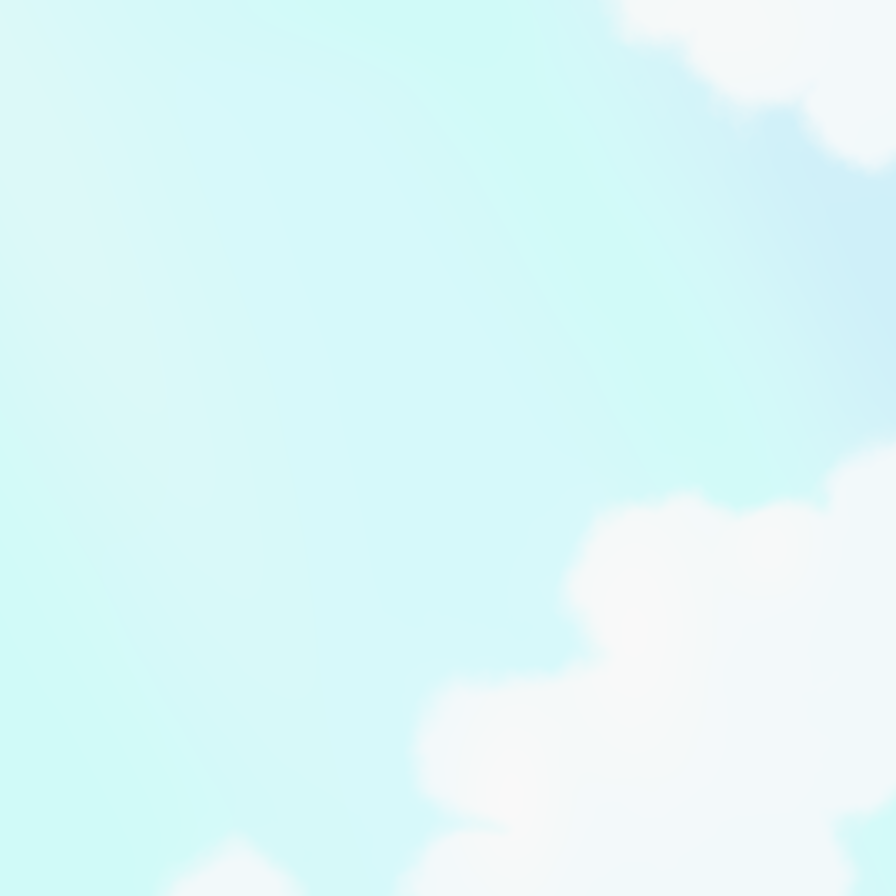
Write a Shadertoy shader that draws this texture.

```glsl
#define SKY vec3(0.84, 0.975, 0.98)
#define SKY_PALE vec3(0.865, 0.975, 0.972)
#define SKY_CYAN vec3(0.815, 0.982, 0.972)
#define SKY_BLUE vec3(0.81, 0.94, 0.975)
#define CLOUD_COOL vec3(0.95, 0.975, 0.98)
#define CLOUD_WARM vec3(0.975, 0.975, 0.975)
#define BILLOW 0.075
#define BILLOW_SCALE 11.0
#define EDGE_SOFTNESS 0.022
#define PUFF_BLEND 0.012
#define OCTAVES 6
#define PUFFS 11

float hash(vec2 p) {
    return fract(sin(dot(p, vec2(127.1, 311.7))) * 43758.55);
}

float noise(vec2 p) {
    vec2 cell = floor(p), f = fract(p);
    f = f * f * (3.0 - 2.0 * f);
    float low = mix(hash(cell), hash(cell + vec2(1, 0)), f.x);
    float high = mix(hash(cell + vec2(0, 1)), hash(cell + vec2(1, 1)), f.x);
    return mix(low, high, f.y);
}

float fbm(vec2 p) {
    float sum = 0.0, amplitude = 0.5;
    for (int i = 0; i < OCTAVES; i++) {
        sum += amplitude * noise(p);
        p = mat2(1.6, 1.2, -1.2, 1.6) * p + 7.3;
        amplitude *= 0.5;
    }
    return sum;
}

float glow(vec2 p, vec2 center, vec2 size) {
    vec2 q = (p - center) / size;
    return exp(-dot(q, q));
}

float smoothMin(float a, float b, float k) {
    float h = max(k - abs(a - b), 0.0) / k;
    return min(a, b) - 0.25 * h * h * k;
}

// Signed distance to the puffs: center and radius of each
float cloudDistance(vec2 p) {
    vec3 puffs[PUFFS] = vec3[PUFFS](
        vec3(0.76, 0.34, 0.12), vec3(0.56, 0.15, 0.10),
        vec3(0.54, 0.02, 0.08), vec3(0.86, 0.25, 0.20),
        vec3(1.03, 0.39, 0.13), vec3(0.75, 0.08, 0.20),
        vec3(0.26, -0.03, 0.075), vec3(0.755, 1.01, 0.075),
        vec3(0.84, 0.97, 0.095), vec3(0.97, 0.87, 0.072),
        vec3(1.0, 1.02, 0.14));
    float d = 1.0;
    for (int i = 0; i < PUFFS; i++)
        d = smoothMin(d, length(p - puffs[i].xy) - puffs[i].z, PUFF_BLEND);
    return d;
}

// Diagonal bands running from the lower left to the upper right
vec3 skyColor(vec2 p) {
    float along = dot(p, vec2(0.87, 0.495)) + 0.04 * (fbm(p * 4.0) - 0.5);
    float pale = exp(-pow((along - 0.42) / 0.17, 2.0)) * (1.0 - smoothstep(0.0, 0.5, p.x));
    float corner = 1.0 - smoothstep(0.08, 0.45, along);
    float band = exp(-pow((along - 0.94) / 0.11, 2.0));
    float top = glow(p, vec2(0.38, 1.0), vec2(0.2, 0.07));
    vec3 color = mix(SKY, SKY_PALE, pale);
    color = mix(color, SKY_CYAN, clamp(corner + 0.8 * band + 0.6 * top, 0.0, 1.0));
    return mix(color, SKY_BLUE, smoothstep(0.98, 1.22, along));
}

vec3 cloudColor(vec2 p) {
    float warm = glow(p, vec2(0.71, 0.3), vec2(0.08, 0.16))
               + glow(p, vec2(0.57, 0.11), vec2(0.06, 0.11))
               + 0.7 * glow(p, vec2(0.86, 0.39), vec2(0.05, 0.06))
               + 0.6 * glow(p, vec2(0.8, 0.98), vec2(0.12, 0.08));
    warm += 0.35 * (fbm(p * 7.0) - 0.5);
    return mix(CLOUD_COOL, CLOUD_WARM, clamp(warm, 0.0, 1.0));
}

void mainImage(out vec4 fragColor, in vec2 fragCoord) {
    vec2 p = fragCoord / iResolution.xy;

    // Ragged billows push the cloud outline in and out
    float d = cloudDistance(p) + BILLOW * (fbm(p * BILLOW_SCALE) - 0.5);
    float cover = 1.0 - smoothstep(-EDGE_SOFTNESS, EDGE_SOFTNESS, d);

    // Thin haze trails off beyond the edge
    float haze = 0.2 * exp(-max(d, 0.0) / 0.025) * fbm(p * 20.0);
    vec3 color = mix(skyColor(p), cloudColor(p), max(cover, haze));
    fragColor = vec4(color, 1.0);
}
```
